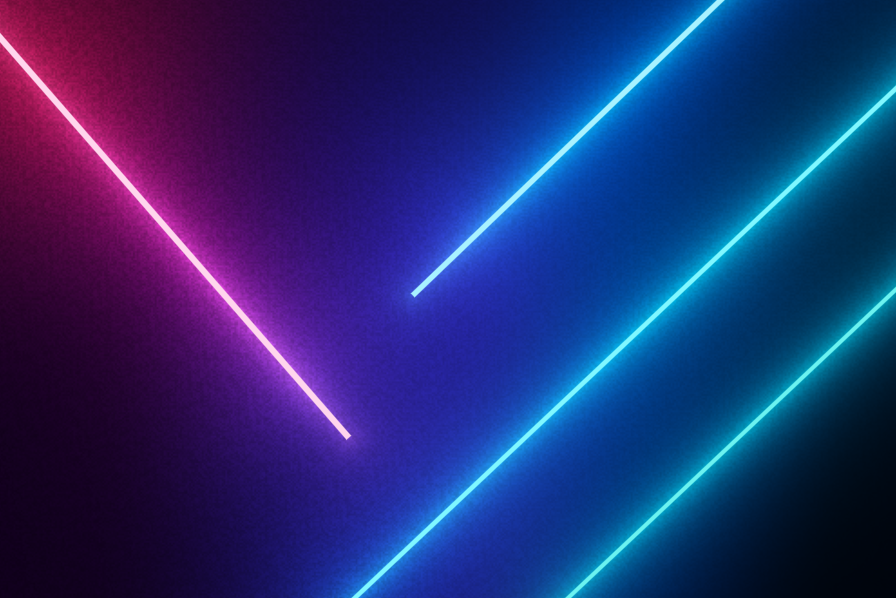
Write a Shadertoy shader that draws this background.

```glsl
// Four diagonal neon tubes glowing on a dark, finely grained wall.
// Each tube is a flat-ended bar with a tight and a wide exponential halo,
// screened over a purple to navy gradient; value noise adds the grain.

float hash(vec2 cell) {
    return fract(sin(dot(cell, vec2(127.1, 311.7))) * 43758.5453);
}

float valueNoise(vec2 p) {
    vec2 i = floor(p), f = fract(p);
    f = f * f * (3.0 - 2.0 * f);
    return mix(mix(hash(i), hash(i + vec2(1, 0)), f.x),
               mix(hash(i + vec2(0, 1)), hash(i + vec2(1, 1)), f.x), f.y);
}

// Position along the segment (x, from its start) and distance to it (y)
vec2 segment(vec2 p, vec2 a, vec2 b) {
    vec2 dir = normalize(b - a);
    float along = dot(p - a, dir);
    return vec2(along, length(p - a - dir * clamp(along, 0.0, length(b - a))));
}

vec3 screen(vec3 base, vec3 light) {
    return 1.0 - (1.0 - base) * (1.0 - min(light, 1.0));
}

// Screen a tube's wide and tight halos over the wall
vec3 addHalo(vec3 wall, vec2 s, vec3 wideHue, vec3 tightHue, float reach) {
    float fade = mix(0.5, 1.0, smoothstep(-0.05, 0.16, s.x));
    vec3 col = screen(wall, wideHue * fade * 0.72 * exp(-s.y / reach));
    return screen(col, tightHue * fade * 0.8 * exp(-s.y / 0.024));
}

// Bright bar with a square cut at its start
vec3 addCore(vec3 col, vec2 s, float halfWidth, vec3 core) {
    float px = 0.8 / iResolution.y;
    float edge = max(s.y - halfWidth, -s.x);
    return mix(col, core, 1.0 - smoothstep(-px, px, edge));
}

void mainImage(out vec4 fragColor, in vec2 fragCoord) {
    vec2 p = fragCoord / iResolution.y;
    p.x *= 1.5 * iResolution.y / iResolution.x;

    // Wall: plum, indigo, navy, then near black at the right
    vec3 indigo = vec3(0.10, 0.06, 0.46) * (1.0 - 0.4 * smoothstep(0.5, 1.0, p.y));
    vec3 col = mix(vec3(0.07, 0.0, 0.12), indigo, smoothstep(0.15, 0.78, p.x));
    col = mix(col, vec3(0.0, 0.09, 0.36), smoothstep(0.75, 1.1, p.x));
    col = mix(col, vec3(0.0, 0.015, 0.05),
              smoothstep(1.0, 1.5, p.x + 0.2 * abs(p.y - 0.5)));

    // Tubes: pink at the left, then blue, cyan and teal to the right
    vec2 pink = segment(p, vec2(0.584, 0.268), vec2(-0.1, 1.052));
    vec2 blue = segment(p, vec2(0.691, 0.506), vec2(1.31, 1.099));
    vec2 cyan = segment(p, vec2(0.494, -0.094), vec2(1.6, 0.946));
    vec2 teal = segment(p, vec2(0.851, -0.094), vec2(1.6, 0.610));

    // Pink turns from violet at its lower end to red at the top
    float rise = smoothstep(0.0, 0.45, pink.x);
    float redness = smoothstep(0.35, 0.85, pink.x);
    vec3 pinkWide = mix(mix(vec3(0.42, 0.16, 0.85), vec3(0.74, 0.07, 0.62), rise),
                        vec3(1.0, 0.10, 0.34), redness);
    vec3 pinkTight = mix(mix(vec3(0.6, 0.3, 0.95), vec3(0.9, 0.25, 0.75), rise),
                         vec3(1.0, 0.20, 0.38), redness);
    col = addHalo(col, pink, pinkWide, pinkTight, mix(0.13, 0.23, redness));

    // Cool tubes: bluer far from the bar and toward the lower left
    float blueRise = smoothstep(0.0, 0.35, blue.x);
    float cyanRise = smoothstep(0.1, 1.0, cyan.x);
    col = addHalo(col, blue, mix(vec3(0.12, 0.20, 0.95), vec3(0.0, 0.36, 1.0), blueRise),
                  mix(vec3(0.15, 0.45, 1.0), vec3(0.0, 0.72, 1.0), blueRise), 0.13);
    col = addHalo(col, cyan, mix(vec3(0.0, 0.25, 0.90), vec3(0.0, 0.44, 0.74), cyanRise),
                  mix(vec3(0.0, 0.60, 1.0), vec3(0.0, 0.76, 0.88), cyanRise), 0.10);
    col = addHalo(col, teal, vec3(0.0, 0.38, 0.62), vec3(0.0, 0.70, 0.76), 0.085);

    // Fine plaster grain, stronger on the plum side
    float grain = 0.7 * valueNoise(p * 330.0) + 0.3 * valueNoise(p * 170.0 + 17.0) - 0.5;
    col *= 1.0 + grain * mix(0.34, 0.14, smoothstep(0.2, 1.0, p.x));

    // Soft darkening toward the corners
    vec2 c = p / vec2(1.5, 1.0) - 0.5;
    col *= 1.0 - 0.35 * dot(c, c);

    col = addCore(col, pink, 0.0052, vec3(1.0, 0.84, 0.93));
    col = addCore(col, blue, 0.0046, vec3(0.66, 0.95, 1.0));
    col = addCore(col, cyan, 0.0039, vec3(0.50, 0.97, 1.0));
    col = addCore(col, teal, 0.0034, vec3(0.42, 0.95, 0.94));

    fragColor = vec4(clamp(col, 0.0, 1.0), 1.0);
}
```
